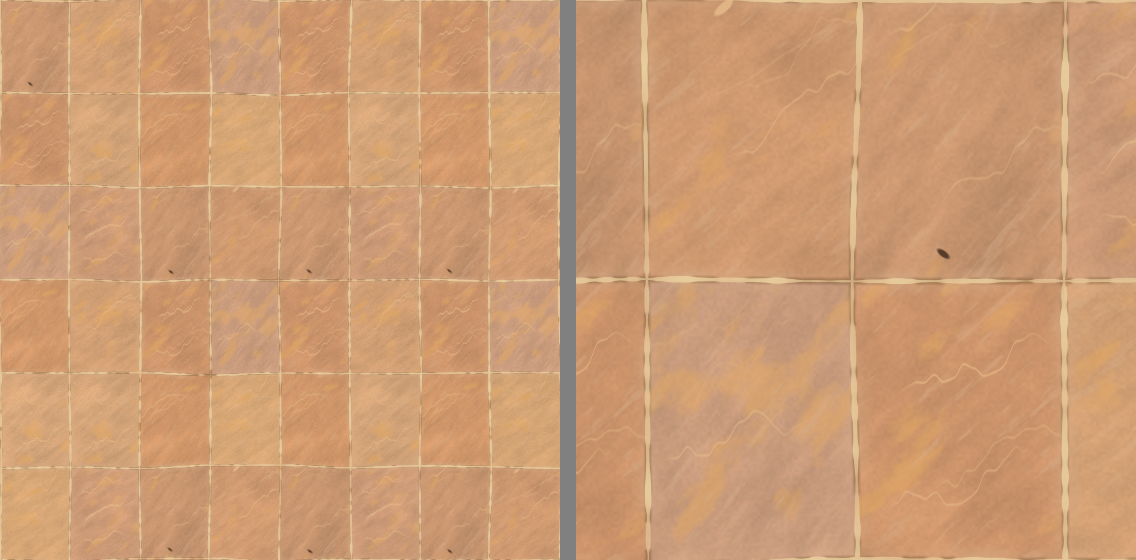
Left: the whole. Right: its middle third, enlarged.
This texture is drawn by a Shadertoy shader. Its source:

```glsl
// Terracotta floor: 8 by 6 upright clay tiles with thin, uneven cream joints.
// Nine kinds of tile recur over the grid; each is streaked, veined and stained
// by noise seeded with its kind. Joint wear uses noise that wraps on the canvas.

const vec2 GRID = vec2(8.0, 6.0);
const vec2 TILE_SIZE = vec2(1.0, 4.0 / 3.0);   // in tile widths
const vec2 UNBOUNDED = vec2(512.0);            // noise period inside a tile

const vec3 GROUT = vec3(0.91, 0.80, 0.61);
const vec3 JOINT_SHADOW = vec3(0.55, 0.40, 0.26);
const vec3 VEIN = vec3(0.91, 0.74, 0.54);
const vec3 OCHRE = vec3(0.89, 0.66, 0.38);
const vec3 DUST = vec3(0.84, 0.69, 0.55);
const vec3 CHIP = vec3(0.27, 0.17, 0.11);

// Clay of each kind: three rows of three
const vec3 CLAY[9] = vec3[9](
    vec3(0.83, 0.63, 0.46), vec3(0.80, 0.58, 0.42), vec3(0.79, 0.61, 0.49),
    vec3(0.84, 0.65, 0.48), vec3(0.83, 0.60, 0.42), vec3(0.84, 0.65, 0.46),
    vec3(0.81, 0.61, 0.47), vec3(0.79, 0.59, 0.44), vec3(0.81, 0.60, 0.44));

// Kinds down the first column, which breaks the regular order
const int FIRST_COLUMN[6] = int[6](7, 1, 2, 4, 3, 5);

float hash(vec2 cell, float seed) {
    vec3 q = fract(vec3(cell, seed + 0.5) * 0.1031);
    q += dot(q, q.zyx + 31.32);
    return fract((q.x + q.y) * q.z);
}

float noise(vec2 p, vec2 period, float seed) {
    vec2 i = floor(p), f = fract(p);
    f = f * f * (3.0 - 2.0 * f);
    vec2 a = mod(i, period), b = mod(i + 1.0, period);
    return mix(mix(hash(a, seed), hash(vec2(b.x, a.y), seed), f.x),
               mix(hash(vec2(a.x, b.y), seed), hash(b, seed), f.x), f.y);
}

float fbm(vec2 p, float seed) {
    float sum = 0.0, weight = 0.5;
    for (int i = 0; i < 5; i++) {
        sum += weight * noise(p, UNBOUNDED, seed + float(i));
        p = p * 2.03 + 7.3;
        weight *= 0.5;
    }
    return sum / 0.97;
}

vec2 rotate(vec2 p, float angle) {
    float c = cos(angle), s = sin(angle);
    return vec2(c * p.x + s * p.y, c * p.y - s * p.x);
}

// Kind of a tile, with rows counted from the top
int tileKind(ivec2 cell) {
    int row = 5 - cell.y;
    if (cell.x == 0) return FIRST_COLUMN[row];
    int column = cell.x % 2 == 0 ? 1 : (cell.x % 4 == 1 ? 0 : 2);
    return 3 * (row % 3) + column;
}

// Wandering hairline crossing part of a tile
float vein(vec2 p, float seed, float pixel) {
    float slope = mix(0.2, 0.85, hash(vec2(3.0, 1.0), seed));
    float height = mix(0.1, 1.0, hash(vec2(5.0, 2.0), seed));
    float start = mix(-0.1, 0.5, hash(vec2(7.0, 3.0), seed));
    float bend = 0.20 * noise(vec2(p.x * 6.0, 0.0), UNBOUNDED, seed)
               + 0.06 * noise(vec2(p.x * 21.0, 4.0), UNBOUNDED, seed);
    float d = abs(p.y - height - slope * p.x - bend + 0.1) / sqrt(1.0 + slope * slope);
    float reach = smoothstep(start, start + 0.12, p.x) * (1.0 - smoothstep(start + 0.5, start + 0.8, p.x));
    return reach * (1.0 - smoothstep(0.0, 0.006 + pixel, d));
}

// Small slanted oval blemish
float blemish(vec2 p, vec2 centre, vec2 radius, float angle, float pixel) {
    float d = (length(rotate(p - centre, angle) / radius) - 1.0) * radius.y;
    return 1.0 - smoothstep(-pixel, pixel, d);
}

vec3 tileColor(vec2 p, int kind, float pixel) {
    float seed = float(kind) * 13.0 + 20.0;
    vec2 q = rotate(p, mix(0.45, 0.95, hash(vec2(1.0), seed)));
    float cloud = fbm(p * 3.0, seed);
    float streak = fbm(q * vec2(4.0, 15.0), seed + 2.0);
    float grain = noise(p * 70.0, UNBOUNDED, seed + 4.0);
    vec3 color = CLAY[kind] * (0.99 + 0.13 * (cloud - 0.5) + 0.13 * (streak - 0.5) + 0.045 * (grain - 0.5));

    // Ochre stains and pale scuffs
    float stain = smoothstep(0.60, 0.78, fbm(q * vec2(3.0, 6.0), seed + 5.0));
    float scuff = smoothstep(0.62, 0.80, fbm(q * vec2(5.0, 26.0) + 9.0, seed + 6.0));
    color = mix(color, OCHRE, 0.5 * stain);
    color = mix(color, DUST, 0.35 * scuff);

    // Veins, strongest in the kinds of redder clay
    for (int i = 0; i < 3; i++) {
        float strength = mix(0.15, 0.60, hash(vec2(float(i), 9.0), seed));
        color = mix(color, VEIN, strength * vein(p, seed + 3.0 * float(i), pixel));
    }

    // Chips on two of the kinds
    if (kind == 7) color = mix(color, CHIP, 0.85 * blemish(p, vec2(0.43, 0.13), vec2(0.034, 0.014), -0.65, pixel));
    if (kind == 8) color = mix(color, VEIN, 0.85 * blemish(p, vec2(0.37, 1.29), vec2(0.055, 0.020), 0.75, pixel));
    return color;
}

void mainImage(out vec4 fragColor, in vec2 fragCoord) {
    vec2 uv = fragCoord / iResolution.xy;
    float pixel = 1.0 / min(iResolution.x, iResolution.y);

    // Slightly irregular grid
    vec2 drift = vec2(noise(uv * GRID, GRID, 1.0), noise(uv * GRID, GRID, 2.0)) - 0.5;
    vec2 p = uv * GRID + 0.04 * drift;
    vec2 cell = mod(floor(p), GRID), local = fract(p);
    vec3 color = tileColor(local * TILE_SIZE, tileKind(ivec2(cell)), pixel * GRID.x);
    color *= 0.99 + 0.02 * hash(cell, 3.0);

    // Dusty rims, patchy shadow and crumbling grout
    float wear = noise(uv * 40.0, vec2(40.0), 4.0);
    float crumble = noise(uv * 128.0, vec2(128.0), 5.0);
    vec2 gap = min(local, 1.0 - local) / GRID + 0.0012 * (crumble - 0.5);
    float edge = min(gap.x, gap.y);
    color = mix(color, DUST, 0.5 * wear * (1.0 - smoothstep(0.0, 0.011, edge)));
    color = mix(color, JOINT_SHADOW, 0.6 * smoothstep(0.35, 0.8, crumble) * (1.0 - smoothstep(0.001, 0.0035, edge)));
    vec2 halfWidth = vec2(0.0015, 0.0012) * (0.6 + 0.8 * wear);
    vec2 joint = 1.0 - smoothstep(halfWidth - 0.6 * pixel, halfWidth + 0.6 * pixel, gap);
    color = mix(color, GROUT, max(joint.x, joint.y) * (0.55 + 0.45 * wear));

    fragColor = vec4(color, 1.0);
}
```
